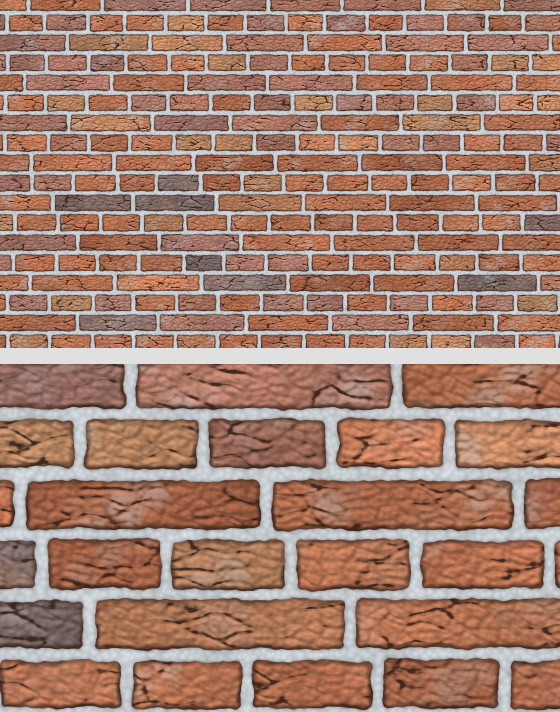
Top, the full canvas; bottom, a detail of the centre.
A WebGL 2 fragment shader for this texture:

```glsl
#version 300 es
precision highp float;

uniform vec2 u_resolution;
out vec4 fragColor;

#define ROWS 17.4          // courses over the canvas height
#define TOP_CUT 0.36       // hidden part of the top course
#define JOINT 0.098        // half width of the mortar
#define JOINT_JITTER 0.10  // uneven spacing of upright joints
#define ROUGHNESS 0.028    // wobble of brick edges
#define MORTAR vec3(0.79, 0.81, 0.83)
#define ORANGE vec3(0.74, 0.47, 0.34)
#define RUSSET vec3(0.64, 0.38, 0.27)
#define ROSE   vec3(0.64, 0.46, 0.42)
#define OCHRE  vec3(0.69, 0.51, 0.37)
#define SLATE  vec3(0.47, 0.41, 0.40)
#define CREVICE vec3(0.24, 0.14, 0.10)

float hash(vec2 p) {
  vec3 q = fract(vec3(p.xyx) * 0.1031);
  q += dot(q, q.yzx + 33.33);
  return fract((q.x + q.y) * q.z);
}

// Distances to the nearest and second nearest cell points.
vec2 cellular(vec2 p) {
  vec2 cell = floor(p), f = fract(p), best = vec2(4.0);
  for (int j = -1; j <= 1; j++)
    for (int i = -1; i <= 1; i++) {
      vec2 g = vec2(i, j), id = cell + g;
      float d = length(g + vec2(hash(id), hash(id + 57.3)) - f);
      best = d < best.x ? vec2(d, best.x) : vec2(best.x, min(best.y, d));
    }
  return best;
}

float waves(vec2 p) {
  return 0.5 * sin(p.x + 1.7 * sin(p.y * 0.8))
       + 0.3 * sin(p.y * 2.1 + p.x * 1.3)
       + 0.2 * sin(p.x * 3.7 - p.y * 2.9);
}

// Surface height of fired clay: long clefts, lumps and grain.
float relief(vec2 p) {
  vec2 w = p + vec2(0.10, 0.06) * vec2(waves(p * 3.0), waves(p.yx * 4.0 + 2.0));
  vec2 cleft = cellular(w * vec2(1.0, 2.9));
  vec2 lump = cellular(w * vec2(2.6, 5.6) + 17.0);
  vec2 grain = cellular(p * vec2(8.0, 11.0) + 41.0);
  float open = smoothstep(-0.4, 0.4, waves(p * 2.3 + 5.0));
  return 0.40 * mix(1.0, smoothstep(0.0, 0.2, cleft.y - cleft.x), open)
       + 0.27 * smoothstep(0.0, 0.5, lump.y - lump.x)
       + 0.33 * (1.0 - grain.x);
}

float jointShift(float k, float row) {
  return (hash(vec2(k + 20.0, row * 7.0 + 3.0)) - 0.5) * JOINT_JITTER;
}

float roundedBox(vec2 p, vec2 halfSize, float radius) {
  vec2 q = abs(p) - halfSize + radius;
  return length(max(q, 0.0)) + min(max(q.x, q.y), 0.0) - radius;
}

// Per-brick clay, with more rose bricks in the upper courses.
vec3 clayColour(vec2 id) {
  float pick = hash(id + 11.0);
  float rose = mix(0.46, 0.20, smoothstep(2.0, 9.0, id.y));
  vec3 c = mix(ORANGE, RUSSET, hash(id + 29.0) * 0.9);
  if (pick < rose) c = mix(ROSE, RUSSET, hash(id + 5.0) * 0.5);
  if (pick > 0.82) c = mix(OCHRE, ORANGE, hash(id + 8.0) * 0.6);
  if (pick > 0.94) c = mix(SLATE, ROSE, hash(id + 13.0) * 0.5);
  return c * mix(0.90, 1.08, hash(id + 71.0));
}

void main() {
  vec2 p = vec2(gl_FragCoord.x, u_resolution.y - gl_FragCoord.y) / u_resolution.y * ROWS;
  p.y += TOP_CUT;
  float pixel = ROWS / u_resolution.y;

  // Courses alternate between long bricks and short brick ends.
  float row = floor(p.y);
  float isShort = mod(row, 2.0);
  float pitch = mix(3.985, 4.24, smoothstep(0.0, 12.0, row)) * (1.0 - 0.5 * isShort);
  float longPhase = 0.33 + 0.25 * row - 0.45 * smoothstep(8.0, 12.0, row);
  float shortPhase = 0.16 + 1.2 * smoothstep(7.0, 11.0, row) - 0.2 * smoothstep(11.0, 16.0, row);
  float u = p.x / pitch - mix(longPhase, shortPhase, isShort);
  float k = floor(u);
  if (u < k + jointShift(k, row)) k -= 1.0;
  else if (u > k + 1.0 + jointShift(k + 1.0, row)) k += 1.0;
  float left = k + jointShift(k, row);
  float right = k + 1.0 + jointShift(k + 1.0, row);
  vec2 id = vec2(k + 20.0, row);

  // Brick outline with worn edges.
  vec2 local = vec2((u - 0.5 * (left + right)) * pitch, p.y - row - 0.5);
  vec2 halfSize = vec2(0.5 * (right - left) * pitch, 0.5) - JOINT;
  halfSize.y += 0.03 * (hash(id + 91.0) - 0.5);
  local.y += 0.03 * (hash(id + 37.0) - 0.5);
  float d = roundedBox(local, halfSize, 0.09);
  d += ROUGHNESS * (waves(p * 4.7) + 0.5 * waves(p.yx * 13.0));

  // Clay face lit from above, with clefts of varying depth.
  vec2 q = p + hash(id) * 19.0;
  float h = relief(q);
  float slope = h - relief(q - vec2(0.03, 0.07));
  vec3 clay = clayColour(id);
  clay = mix(clay, mix(ROSE, OCHRE, hash(id + 3.0)), 0.3 * smoothstep(0.0, 0.8, waves(q * 1.6)));
  clay *= 0.74 + 0.36 * h + 0.36 * clamp(slope, -0.4, 0.4) + 0.07 * waves(q * 1.3 + 3.0);
  clay = mix(clay, CREVICE, 0.9 * smoothstep(0.48, 0.20, h));

  // Pale cement haze, then the dark rim.
  float haze = smoothstep(0.1, 0.9, waves(q * 2.1 + 9.0)) * smoothstep(0.4, 0.8, h);
  clay = mix(clay, MORTAR * 0.92, haze * mix(0.1, 0.5, hash(id + 45.0)));
  float rim = smoothstep(-0.10, 0.0, d) * (0.72 + 0.25 * waves(p * 3.1 + 4.0));
  clay = mix(clay, CREVICE, clamp(rim * (1.0 + 0.2 * sign(local.y)), 0.0, 0.92));

  // Sandy mortar, shaded beside the bricks.
  float sand = cellular(p * 9.0).x;
  vec3 mortar = MORTAR * (1.08 - 0.16 * sand + 0.03 * waves(p * 2.0));
  mortar *= 1.0 - 0.24 * exp(-max(d, 0.0) * 34.0);

  float cover = smoothstep(pixel * 0.7, -pixel * 0.7, d);
  fragColor = vec4(mix(mortar, clay, cover), 1.0);
}
```
